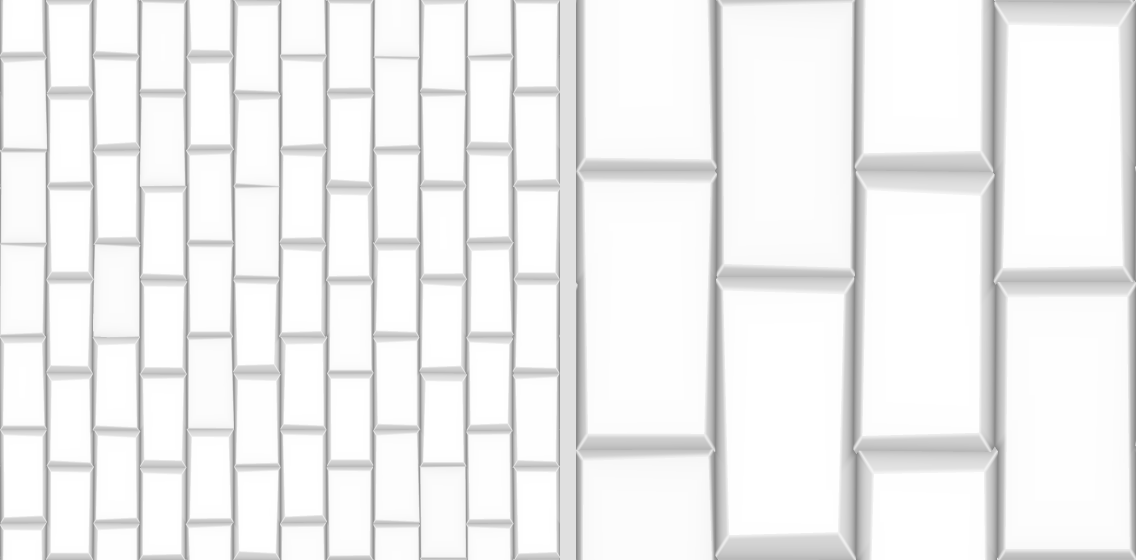
Left, the full canvas; right, a detail of the centre.
Write a Shadertoy shader that draws this pattern.

```glsl
const vec2 GRID = vec2(12.0, 6.0);       // columns, tiles per column
const vec2 HALF_SIZE = vec2(0.5, 1.0);   // half a tile; column width is one unit
const vec2 BEVEL = vec2(0.085, 0.13);    // run of side and end bevels per unit height
const float STAGGER = 0.39;              // lift of even columns, in tiles
const float RAISED = 1.08;               // height of most tiles
const float SUNKEN = 0.15;               // height of the lowest tiles
const vec2 TILT = vec2(0.8, 0.6);        // range of face slopes
const vec2 JITTER = vec2(0.035, 0.05);   // range of centre offsets
const float TWIST = 0.03;                // range of rotation, radians
const vec2 SIDE_TONE = vec2(0.90, 0.53); // bevel tones: open, occluded
const vec2 TOP_TONE = vec2(0.91, 0.75);
const vec2 BOTTOM_TONE = vec2(0.85, 0.71);
const float RIDGE_WIDTH = 0.28;          // highlight along bevel ridges
const float RIDGE_GAIN = 0.6;
const float FACE_SHADOW = 0.06;          // contact shadow on faces
const float SUNKEN_SHADE = 0.015;
const int SAMPLES = 3;                   // antialiasing samples per axis

vec4 hash4(vec2 id, float seed) {
    vec4 p = fract(vec4(id.xyx, id.y + seed) * vec4(0.1031, 0.1030, 0.0973, 0.1099) + seed * 0.137);
    p += dot(p, p.wzxy + 33.33);
    return fract((p.xxyz + p.yzzw) * p.zywx);
}

float columnOffset(float column) {
    return mod(column, 2.0) < 0.5 ? STAGGER : 0.0;
}

// Height of one bevelled tile in x, its unoccluded and occluded tones in yz,
// and the contact shadow strength in w.
vec4 tileSurface(vec2 p, vec2 id) {
    vec2 key = mod(id, GRID);
    vec4 shape = hash4(key, 1.0);
    vec4 place = hash4(key, 7.0);

    vec2 centre = vec2(id.x + 0.5, 2.0 * (id.y + 0.5 + columnOffset(id.x)));
    vec2 q = p - centre - (place.xy - 0.5) * JITTER;
    float angle = (place.z - 0.5) * TWIST;
    q = vec2(q.x - angle * q.y, q.y + angle * q.x);

    // The solid is the lowest of the tilted face and the bevel planes
    float level = mix(RAISED, SUNKEN, shape.x * shape.x * shape.x);
    float face = level + dot(q, (shape.zw - 0.5) * TILT);
    vec2 bevel = (HALF_SIZE - abs(q)) / BEVEL;
    float height = min(face, min(bevel.x, bevel.y));

    if (height == face) {
        float tone = 1.0 - SUNKEN_SHADE * (RAISED - level);
        return vec4(height, tone, tone - FACE_SHADOW, 0.0);
    }
    vec2 endTone = q.y > 0.0 ? TOP_TONE : BOTTOM_TONE;
    vec2 tone = bevel.x < bevel.y ? SIDE_TONE : endTone;

    // Bright ridge where two planes meet
    float middle = max(min(bevel.x, bevel.y), min(max(bevel.x, bevel.y), face));
    float ridge = 1.0 - smoothstep(0.0, RIDGE_WIDTH, middle - height);
    tone = mix(tone, vec2(1.0), ridge * RIDGE_GAIN);
    return vec4(height, tone, 0.0);
}

float wallTone(vec2 p) {
    vec4 highest = vec4(-1e3, 1.0, 1.0, 0.0);
    float second = -1e3;
    float column = floor(p.x);

    // Keep the highest tile and the height of its closest rival
    for (int i = -1; i <= 1; i++) {
        float c = column + float(i);
        float row = floor(p.y * 0.5 - columnOffset(c));
        for (int j = -1; j <= 1; j++) {
            vec4 tile = tileSurface(p, vec2(c, row + float(j)));
            if (tile.x > highest.x) {
                second = highest.x;
                highest = tile;
            } else {
                second = max(second, tile.x);
            }
        }
    }
    float occlusion = exp(second - highest.x);
    return mix(highest.y, highest.z, occlusion);
}

void mainImage(out vec4 fragColor, in vec2 fragCoord) {
    vec2 scale = vec2(GRID.x, 2.0 * GRID.y);
    float tone = 0.0;
    for (int i = 0; i < SAMPLES * SAMPLES; i++) {
        vec2 cell = vec2(float(i % SAMPLES), float(i / SAMPLES));
        vec2 offset = (cell + 0.5) / float(SAMPLES) - 0.5;
        tone += wallTone((fragCoord + offset) / iResolution.xy * scale);
    }
    fragColor = vec4(vec3(tone / float(SAMPLES * SAMPLES)), 1.0);
}
```
